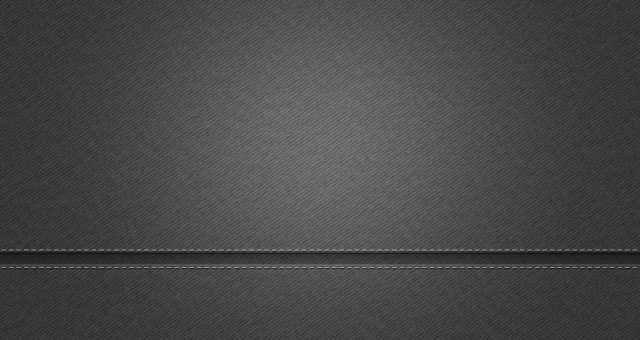
Reproduce this background procedurally as a WebGL 2 fragment shader.

```glsl
#version 300 es
precision highp float;

uniform vec2 u_resolution;
out vec4 fragColor;

float hash(vec2 p) {
    return fract(sin(dot(p, vec2(127.1, 311.7))) * 43758.5453);
}

float noise(vec2 p) {
    vec2 cell = floor(p);
    vec2 f = fract(p);
    f = f * f * (3.0 - 2.0 * f);
    float low = mix(hash(cell), hash(cell + vec2(1, 0)), f.x);
    float high = mix(hash(cell + vec2(0, 1)), hash(cell + vec2(1, 1)), f.x);
    return mix(low, high, f.y);
}

// Soft horizontal line of the given half width
float line(float y, float center, float halfWidth, float pixel) {
    return 1.0 - smoothstep(halfWidth - 0.5 * pixel, halfWidth + 0.5 * pixel, abs(y - center));
}

// Row of short dashes with rounded ends
float stitches(vec2 p, float center, float pixel) {
    float x = (fract(p.x / 0.0221) - 0.5) * 0.0221;
    float d = length(vec2(max(abs(x) - 0.0055, 0.0), p.y - center)) - 0.0016;
    return 1.0 - smoothstep(-0.5 * pixel, 0.5 * pixel, d);
}

// Diagonal ribs broken up by uneven threads
float twill(vec2 p) {
    vec2 along = vec2(dot(p, vec2(0.82, 0.57)), dot(p, vec2(-0.57, 0.82)));
    float wobble = noise(p * 90.0) * 1.6;
    float ribs = sin(along.y * 720.0 + wobble);
    float threads = noise(along * vec2(110.0, 300.0)) - 0.5;
    float grain = hash(floor(p * 272.0)) - 0.5;
    return 0.036 * ribs + 0.055 * threads + 0.035 * grain;
}

void main() {
    vec2 p = gl_FragCoord.xy / u_resolution.y;
    float pixel = 1.0 / u_resolution.y;
    float aspect = u_resolution.x / u_resolution.y;

    // Light pooled above the middle
    vec2 fromGlow = (p - vec2(0.505 * aspect, 0.585)) * vec2(0.93, 1.0);
    float light = 0.205 + 0.215 * exp(-4.0 * dot(fromGlow, fromGlow));
    float shade = light + twill(p) * (0.45 + 1.7 * light);

    // Sunken seam, darkest under its upper lip
    float seam = line(p.y, 0.239, 0.0175, pixel);
    shade *= 1.0 - seam * mix(0.2, 0.42, smoothstep(0.222, 0.256, p.y));
    shade *= 1.0 - 0.45 * line(p.y, 0.2555, 0.0022, pixel);

    // Lit lower fold
    shade = mix(shade, light + 0.2, 0.8 * line(p.y, 0.2205, 0.0013, pixel));

    // Thread shadows, then the threads
    vec2 drop = vec2(-0.001, 0.0035);
    float shadow = max(stitches(p + drop, 0.2647, pixel), stitches(p + drop, 0.2132, pixel));
    float thread = max(stitches(p, 0.2647, pixel), stitches(p, 0.2132, pixel));
    shade *= 1.0 - 0.5 * shadow;
    shade = mix(shade, 0.48 + 0.6 * light, 0.85 * thread);

    fragColor = vec4(vec3(clamp(shade, 0.0, 1.0)), 1.0);
}
```
